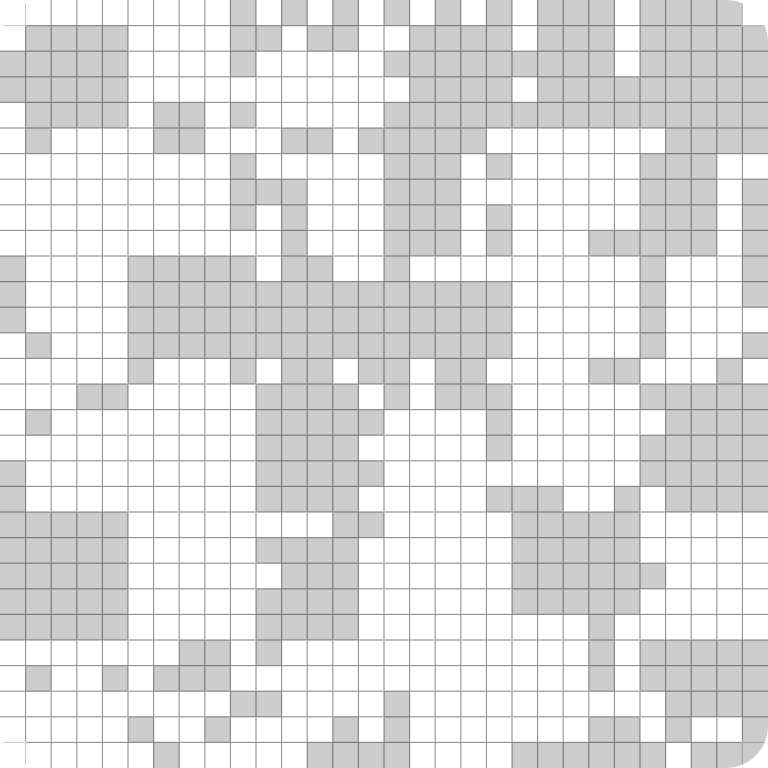
Write a WebGL 2 fragment shader that draws this pattern.

```glsl
#version 300 es
precision highp float;

#define CELLS 30.0
#define TILE 5.0
#define BLOCK_SHARE 0.85
#define FLIP_SHARE 0.25
#define SPECK_SHARE 0.46
#define LINE_WIDTH 0.0015
#define LINE_ALPHA 0.42
#define CORNER_RADIUS 0.055

uniform vec2 u_resolution;
out vec4 fragColor;

const vec3 PAPER = vec3(1.0);
const vec3 GREY = vec3(0.8);

float hash(vec2 p) {
    return fract(sin(dot(p, vec2(12.9898, 78.233))) * 43758.5453);
}

vec2 hash2(vec2 p) {
    return vec2(hash(p + 17.3), hash(p + 41.7));
}

bool isCorner(vec2 cell) {
    vec2 fromMiddle = abs(cell + 0.5 - 0.5 * CELLS);
    return min(fromMiddle.x, fromMiddle.y) > 0.5 * CELLS - 1.0;
}

// 1 for a grey cell, 0 for a white one
float cellFill(vec2 cell) {
    cell = clamp(cell, 0.0, CELLS - 1.0);
    if (isCorner(cell)) return step(cell.y + 1.0, cell.x);

    // One solid rectangle per tile, mostly alternating in tone
    vec2 tile = floor(cell / TILE);
    vec2 size = 3.0 + floor(3.0 * hash2(tile));
    vec2 start = floor(hash2(tile + 5.1) * (TILE - size + 1.0));
    vec2 local = cell - tile * TILE - start;
    bool inside = all(greaterThanEqual(local, vec2(0.0))) && all(lessThan(local, size));
    if (inside && hash(tile + 63.2) < BLOCK_SHARE) {
        float tone = mod(tile.x + tile.y, 2.0);
        return hash(tile + 29.4) < FLIP_SHARE ? 1.0 - tone : tone;
    }

    // Loose cells between the rectangles
    return step(hash(cell + 101.9), SPECK_SHARE);
}

// Share of a pixel covered by a line at distance d
vec2 lineCoverage(vec2 d, float pixel) {
    vec2 high = min(d + 0.5 * pixel, vec2(0.5 * LINE_WIDTH));
    vec2 low = max(d - 0.5 * pixel, vec2(-0.5 * LINE_WIDTH));
    return clamp((high - low) / pixel, 0.0, 1.0);
}

float roundedSquare(vec2 p) {
    vec2 q = abs(p - 0.5) - 0.5 + CORNER_RADIUS;
    return length(max(q, 0.0)) + min(max(q.x, q.y), 0.0) - CORNER_RADIUS;
}

void main() {
    float side = min(u_resolution.x, u_resolution.y);
    float pixel = 1.0 / side;
    vec2 p = (gl_FragCoord.xy - 0.5 * (u_resolution - side)) / side;

    // Cells, blended across their shared edges
    vec2 grid = p * CELLS;
    vec2 node = floor(grid + 0.5);
    vec2 offset = (grid - node) / CELLS;
    vec2 blend = clamp(offset / pixel + 0.5, 0.0, 1.0);
    float lower = mix(cellFill(node - 1.0), cellFill(node - vec2(0.0, 1.0)), blend.x);
    float upper = mix(cellFill(node - vec2(1.0, 0.0)), cellFill(node), blend.x);
    vec3 color = mix(PAPER, GREY, mix(lower, upper, blend.y));

    // Inner grid lines, fainter around the corner cells
    vec2 inner = step(0.5, node) * step(node, vec2(CELLS - 0.5));
    vec2 lines = lineCoverage(abs(offset), pixel) * inner;
    vec2 fromMiddle = abs(p - 0.5);
    float nearCorner = step(0.5 - 1.06 / CELLS, min(fromMiddle.x, fromMiddle.y));
    color *= 1.0 - LINE_ALPHA * max(lines.x, lines.y) * (1.0 - 0.5 * nearCorner);

    // Rounded outline of the sheet
    float sheet = clamp(0.5 - roundedSquare(p) / pixel, 0.0, 1.0);
    float border = step(0.5 - CORNER_RADIUS, min(fromMiddle.x, fromMiddle.y));
    bool outside = max(fromMiddle.x, fromMiddle.y) > 0.5;
    color = mix(color, PAPER, outside ? 1.0 : border * (1.0 - sheet));

    fragColor = vec4(color, 1.0);
}
```
